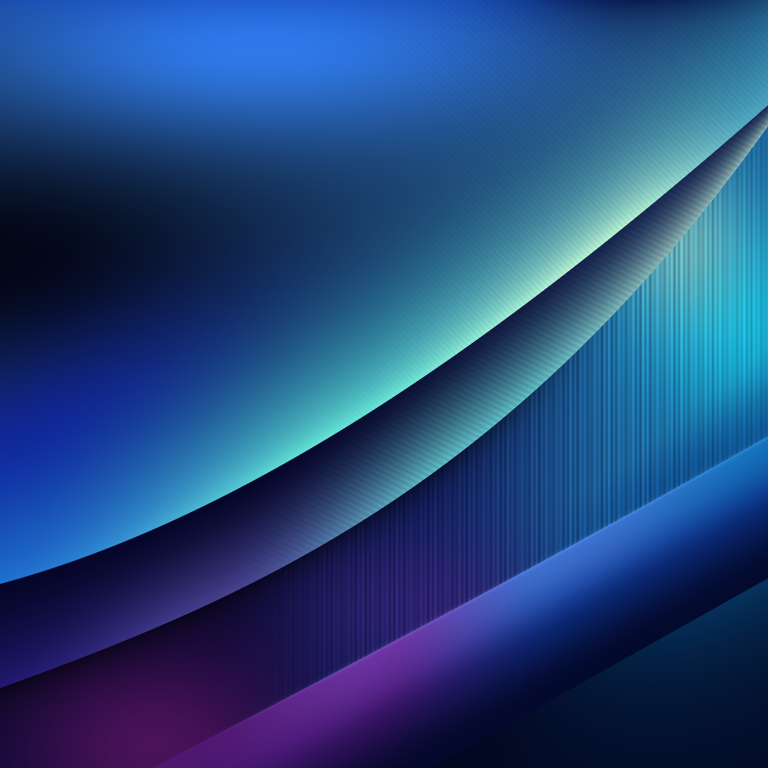
A WebGL 1 fragment shader for this background:

```glsl
precision highp float;
// Overlapping satin sheets sweep from the lower left to the upper right.
// Each sheet is bounded by a polynomial curve and shaded by its distance
// to that curve, with soft elliptical glows and fine ribbed lines on top.
uniform vec2 u_resolution;

// Soft elliptical spot, 1 at its centre.
float spot(vec2 p, vec2 centre, vec2 radius) {
  vec2 q = (p - centre) / radius;
  return exp(-dot(q, q));
}

// Antialiased coverage of the area below a curve.
float below(float edge, float y) {
  return clamp((edge - y) * u_resolution.y * 0.8 + 0.5, 0.0, 1.0);
}

// Back sheet: dark hollow, blue haze and a bright rim along its lower edge.
vec3 backSheet(vec2 p, float h) {
  vec3 col = vec3(0.11, 0.27, 0.45);
  col = mix(col, vec3(0.01, 0.02, 0.08), spot(p, vec2(0.0, 0.66), vec2(0.40, 0.20)));
  vec2 sheared = vec2(p.x, p.y - 0.45 * p.x);
  col = mix(col, vec3(0.05, 0.08, 0.55), spot(sheared, vec2(0.02, 0.38), vec2(0.33, 0.13)));
  col = mix(col, vec3(0.20, 0.50, 0.95), spot(p, vec2(0.34, 0.95), vec2(0.37, 0.12)));

  // Darker top border, deepest on the right.
  vec3 border = mix(vec3(0.07, 0.27, 0.75), vec3(0.02, 0.08, 0.28), smoothstep(0.55, 0.85, p.x));
  float borderFade = exp(-(1.0 - p.y) * 24.0);
  col = mix(col, border, borderFade * mix(0.5, 1.0, smoothstep(0.5, 0.85, p.x)));

  // Wide haze, then the narrow rim light.
  float across = smoothstep(0.0, 0.45, p.x);
  vec3 haze = mix(vec3(0.07, 0.28, 0.72), vec3(0.13, 0.45, 0.60), across);
  vec3 rim = mix(vec3(0.13, 0.45, 0.82), vec3(0.40, 0.90, 0.84), across);
  rim = mix(rim, vec3(0.72, 0.95, 0.82), smoothstep(0.45, 0.78, p.x));
  rim = mix(rim, vec3(0.31, 0.65, 0.76), smoothstep(0.80, 1.0, p.x));
  float d = max(h, 0.0);
  col = mix(col, haze, 0.9 * exp(-d * d / 0.026));
  col = mix(col, rim, exp(-d / 0.068));

  float ribs = sin((p.x + p.y) * 720.0);
  return col * (1.0 + 0.025 * ribs * smoothstep(0.3, 0.7, p.x));
}

// Folded band: shadow under the rim, lit towards its lower edge.
vec3 foldedBand(vec2 p, float t) {
  vec3 shade = mix(vec3(0.02, 0.02, 0.16), vec3(0.10, 0.16, 0.32), smoothstep(0.3, 0.95, p.x));
  vec3 lit = mix(vec3(0.13, 0.10, 0.44), vec3(0.27, 0.25, 0.56), smoothstep(0.0, 0.30, p.x));
  lit = mix(lit, vec3(0.36, 0.73, 0.76), smoothstep(0.28, 0.60, p.x));
  lit = mix(lit, vec3(0.54, 0.70, 0.69), smoothstep(0.65, 0.90, p.x));
  float ribs = sin((p.y + 0.5 * p.x) * 760.0);
  return mix(shade, lit, pow(t, 1.35)) * (1.0 + 0.05 * ribs * smoothstep(0.2, 0.5, p.x));
}

// Ribbed sheet: plum on the left, indigo in the middle, cyan on the right.
vec3 ribbedSheet(vec2 p, float t) {
  vec3 col = mix(vec3(0.05, 0.03, 0.20), vec3(0.07, 0.12, 0.38), smoothstep(0.25, 0.55, p.x));
  col = mix(col, vec3(0.11, 0.38, 0.60), smoothstep(0.52, 0.84, p.x));
  col = mix(col, vec3(0.29, 0.07, 0.35), spot(p, vec2(0.20, 0.03), vec2(0.17, 0.12)));
  col = mix(col, vec3(0.20, 0.13, 0.44), 0.8 * spot(p, vec2(0.56, 0.21), vec2(0.16, 0.09)));
  col = mix(col, vec3(0.08, 0.70, 0.84), spot(p, vec2(0.96, 0.59), vec2(0.13, 0.14)));
  col = mix(col, vec3(0.44, 0.70, 0.71), 0.85 * spot(p, vec2(0.89, 0.68), vec2(0.08, 0.10)));
  col = mix(col, vec3(0.03, 0.26, 0.53), 0.6 * smoothstep(0.7, 1.0, t) * smoothstep(0.6, 0.9, p.x));
  col *= 1.0 - 0.55 * exp(-t * 7.0) * (1.0 - smoothstep(0.55, 0.85, p.x));
  float ribs = sin(p.x * 1000.0) * (0.7 + 0.3 * sin(p.x * 137.0)) + 0.35 * sin(p.x * 391.0);
  float strength = smoothstep(0.28, 0.5, p.x) * (1.0 - 0.5 * smoothstep(0.8, 1.0, p.x));
  return col * (1.0 + 0.20 * ribs * strength);
}

// Front roll: bright upper edge turning into shadow.
vec3 frontRoll(vec2 p, float t) {
  vec3 lit = mix(vec3(0.31, 0.09, 0.44), vec3(0.42, 0.20, 0.63), smoothstep(0.25, 0.50, p.x));
  lit = mix(lit, vec3(0.24, 0.44, 0.81), smoothstep(0.50, 0.72, p.x));
  lit = mix(lit, vec3(0.08, 0.45, 0.73), smoothstep(0.75, 1.0, p.x));
  vec3 shade = mix(vec3(0.02, 0.02, 0.16), vec3(0.01, 0.04, 0.18), p.x);
  vec3 body = mix(vec3(0.25, 0.08, 0.43), vec3(0.05, 0.20, 0.55), smoothstep(0.48, 0.75, p.x));
  vec3 col = mix(lit, body, smoothstep(0.0, 0.55, t));
  return mix(col, shade, smoothstep(0.25, 0.95, t));
}

void main() {
  vec2 p = gl_FragCoord.xy / u_resolution;
  float x = p.x;

  // Sheet boundaries, from back to front.
  float rimEdge = 0.2396 + x * (0.270 + x * (0.450 - 0.0966 * x));
  float foldEdge = 0.104 + x * (0.3605 + x * (0.0743 + 0.297 * x));
  float rollEdge = -0.10 + x * (0.50 + 0.031 * x);
  float baseEdge = -0.315 + 0.562 * x;

  float foldT = clamp((rimEdge - p.y) / (rimEdge - foldEdge), 0.0, 1.0);
  float ribT = clamp((foldEdge - p.y) / (foldEdge - rollEdge), 0.0, 1.0);
  float rollT = clamp((rollEdge - p.y) / (rollEdge - baseEdge), 0.0, 1.0);

  vec3 col = backSheet(p, p.y - rimEdge);
  col = mix(col, foldedBand(p, foldT), below(rimEdge, p.y));
  col = mix(col, ribbedSheet(p, ribT), below(foldEdge, p.y));
  col = mix(col, frontRoll(p, rollT), below(rollEdge, p.y));

  // Thin light line on the roll.
  col += vec3(0.10, 0.12, 0.14) * exp(-abs(p.y - rollEdge) / 0.002) * smoothstep(0.2, 0.5, x);

  // Dark base in the lower right corner.
  float baseLight = exp(-max(baseEdge - p.y, 0.0) * 9.0) * smoothstep(0.6, 1.0, x);
  vec3 base = mix(vec3(0.01, 0.03, 0.13), vec3(0.02, 0.20, 0.37), baseLight);
  col = mix(col, base, below(baseEdge, p.y));

  gl_FragColor = vec4(col, 1.0);
}
```
